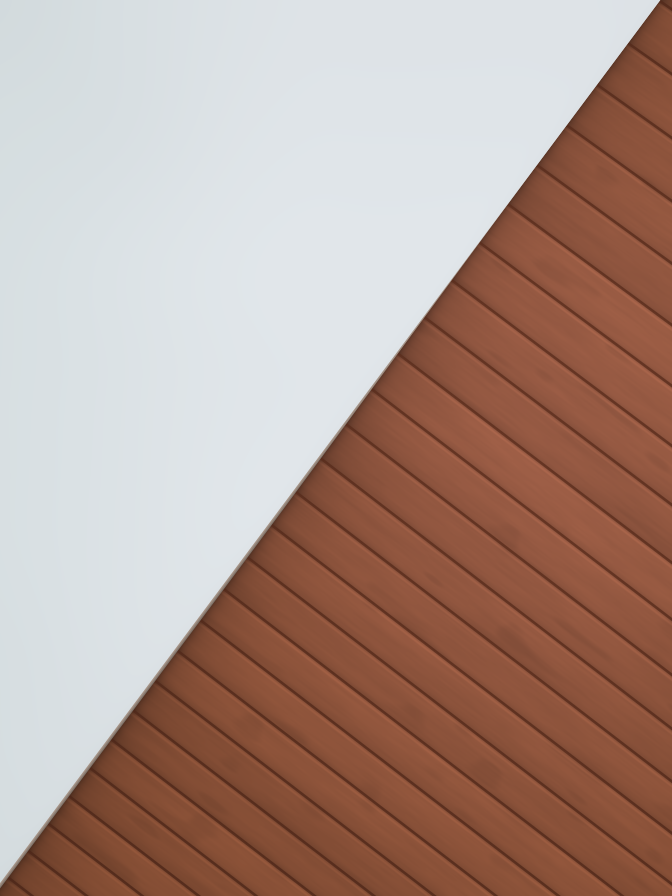
Give the GLSL for this texture, as a WebGL 1 fragment shader.

```glsl
precision highp float;
// A pale smooth panel meeting brown grooved wood boards along a diagonal edge.
uniform vec2 u_resolution;

#define EDGE_TOP 0.737
#define EDGE_SLOPE 0.7477
#define BOARD_RATE 21.4
#define PERSPECTIVE 0.2204
#define FIRST_GROOVE 0.0482
#define GROOVE_HALF 0.0013
#define GRAIN_AMOUNT 0.10
#define WOOD_LIGHT vec3(0.595, 0.355, 0.265)
#define WOOD_DEEP vec3(0.505, 0.295, 0.195)
#define GROOVE_COLOR vec3(0.33, 0.165, 0.105)
#define TRIM_COLOR vec3(0.66, 0.59, 0.54)

float hash(vec2 p) {
  vec3 q = fract(vec3(p.xyx) * 0.1031);
  q += dot(q, q.yzx + 33.33);
  return fract((q.x + q.y) * q.z);
}

float noise(vec2 p) {
  vec2 i = floor(p);
  vec2 f = fract(p);
  f = f * f * (3.0 - 2.0 * f);
  return mix(mix(hash(i), hash(i + vec2(1.0, 0.0)), f.x),
             mix(hash(i + vec2(0.0, 1.0)), hash(i + vec2(1.0, 1.0)), f.x), f.y);
}

// Follow the converging groove direction back to its start on the edge.
float grooveStart(vec2 p) {
  float slope = 0.75;
  float start = 0.0;
  for (int i = 0; i < 4; i++) {
    start = (p.y - slope * (p.x - EDGE_TOP)) / (1.0 + EDGE_SLOPE * slope);
    slope = mix(0.695, 0.77, smoothstep(-0.1, 0.5, start));
  }
  return start;
}

vec3 panel(vec2 p, float inside) {
  vec3 c = mix(vec3(0.838, 0.870, 0.880), vec3(0.882, 0.902, 0.918),
               smoothstep(-0.05, 0.40, p.x + 0.12 * p.y));
  c -= 0.018 * smoothstep(0.55, 1.0, p.y);
  c -= 0.012 * smoothstep(0.35, 0.0, p.y);
  c += 0.006 * (noise(p * 7.0) - 0.5);
  return c - 0.012 * exp(-inside * 160.0);
}

vec3 boards(vec2 p, float depth, float px) {
  float t = grooveStart(p) - FIRST_GROOVE;
  float shrink = 1.0 - PERSPECTIVE * t;
  float n = BOARD_RATE * t / shrink;
  float width = 1.2486 * shrink * shrink / BOARD_RATE;
  float across = fract(n);
  float id = floor(n);
  float d = (fract(n + 0.5) - 0.5) * width;

  // Broad light, brightest towards the right of the middle.
  vec2 fromGlow = (p - vec2(0.60, 0.46)) * vec2(1.0, 0.85);
  float glow = exp(-dot(fromGlow, fromGlow) * 5.5);
  vec3 c = mix(WOOD_DEEP, WOOD_LIGHT, glow);
  c *= 1.0 + 0.05 * (hash(vec2(id + 40.0, 3.0)) - 0.5);
  c *= 1.03 - 0.06 * across;

  // Grain stretched along each board.
  vec2 g = vec2(depth, across * width) + vec2(id * 1.73 + 9.0, id * 0.37 + 5.0);
  float grain = 0.5 * noise(g * vec2(9.0, 100.0))
              + 0.3 * noise(g * vec2(24.0, 290.0))
              + 0.2 * noise(g * vec2(60.0, 480.0));
  c *= 1.0 + GRAIN_AMOUNT * (grain - 0.5);
  float knot = smoothstep(0.78, 0.95, noise(g * vec2(19.0, 70.0)));
  c *= 1.0 - 0.05 * knot;

  // Shadow cast by the panel edge.
  c *= 1.0 - 0.15 * exp(-depth * 24.0) - 0.22 * exp(-depth * 190.0);

  // Groove: soft bevel, dark core and a thin lit lip.
  c *= 1.0 - 0.10 * exp(-abs(d + 0.001) * 280.0);
  float lip = 1.0 - smoothstep(0.0, 0.0012 + px, abs(d - 0.0042));
  c = mix(c, c * 1.10, lip);
  float core = 1.0 - smoothstep(GROOVE_HALF - 0.5 * px, GROOVE_HALF + 0.8 * px, abs(d));
  return mix(c, GROOVE_COLOR * (0.9 + 0.2 * glow), 0.82 * core);
}

void main() {
  float px = 1.0 / u_resolution.y;
  vec2 p = vec2(gl_FragCoord.x, u_resolution.y - gl_FragCoord.y) * px;
  float edge = (p.x - EDGE_TOP + EDGE_SLOPE * p.y) / length(vec2(1.0, EDGE_SLOPE));

  // The visible rim of the panel widens downwards.
  float rim = 0.0036 * smoothstep(0.15, 0.65, p.y);
  vec3 wood = boards(p, max(edge - rim, 0.0), px);
  vec3 rimColor = mix(TRIM_COLOR, TRIM_COLOR * 0.72, smoothstep(0.0, 0.004, edge));
  vec3 c = mix(rimColor, wood, smoothstep(-0.6 * px, 0.6 * px, edge - rim));
  c = mix(panel(p, max(-edge, 0.0)), c, smoothstep(-0.6 * px, 0.6 * px, edge));
  gl_FragColor = vec4(c, 1.0);
}
```
